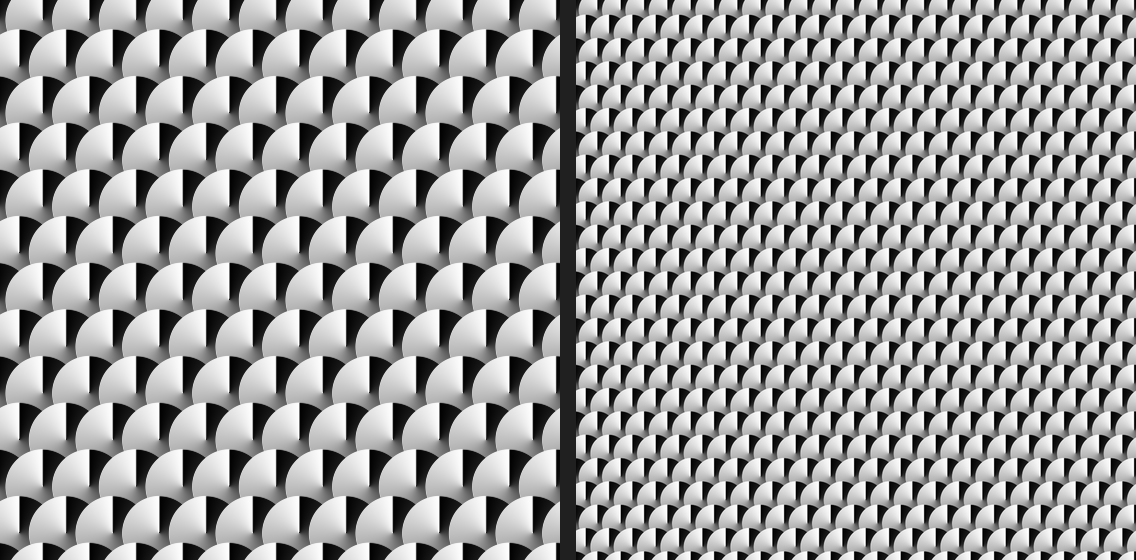
Left, the tile; right, the same tile 2 across and 2 down.
A WebGL 1 fragment shader for this pattern:

```glsl
precision highp float;
// Overlapping fish-scale discs in staggered rows, each shaded by a conical gradient.

uniform vec2 u_resolution;

const float TAU = 6.2831853;
const float REPEATS = 12.0;                 // discs across and rows down (even, so it tiles)
const float RADIUS = 0.8;                   // disc radius, in cells
const vec2 CENTRE = vec2(0.417, 0.575);     // disc centre of the even rows, in cells
const float ROW_SHIFT = 0.5;                // sideways shift of the odd rows, in cells
const float RIM_WIDTH = 0.014;              // thin bright edge, in cells
const float RIM_STRENGTH = 0.5;
const float RIM_TONE = 0.93;
const float DARK = 0.0;                     // tone just right of the seam
const float LIGHT = 1.0;                    // tone just left of the seam

// Clockwise sweep from dark to light that starts and ends at twelve o'clock.
float conicalShade(vec2 p, float pixel) {
  float sweep = atan(-p.x, -p.y) / TAU + 0.5;
  float seamSide = 1.0 - smoothstep(-pixel, pixel, p.x);
  float nearSeam = step(abs(p.x), pixel) * smoothstep(0.0, 2.0 * pixel, p.y);
  return mix(DARK, LIGHT, mix(sweep, seamSide, nearSeam));
}

// Paints one disc over the tone below it.
float paintDisc(float below, vec2 p, float pixel) {
  float edge = length(p) - RADIUS;
  float coverage = 1.0 - smoothstep(-0.6 * pixel, 0.6 * pixel, edge);
  float rim = smoothstep(-RIM_WIDTH - 0.5 * pixel, -RIM_WIDTH + 0.5 * pixel, edge);
  float tone = mix(conicalShade(p, pixel), RIM_TONE, rim * RIM_STRENGTH);
  return mix(below, tone, coverage);
}

void main() {
  vec2 cell = gl_FragCoord.xy / u_resolution * REPEATS;
  float pixel = REPEATS / min(u_resolution.x, u_resolution.y);
  float firstRow = floor(cell.y - CENTRE.y);
  float tone = 0.5;

  // Back to front: upper row before lower row, left disc before right disc.
  for (int r = 0; r < 2; r++) {
    float row = firstRow + 1.0 - float(r);
    float centreX = CENTRE.x + ROW_SHIFT * mod(row, 2.0);
    float firstColumn = floor(cell.x - centreX);
    for (int c = 0; c < 2; c++) {
      vec2 centre = vec2(centreX + firstColumn + float(c), CENTRE.y + row);
      tone = paintDisc(tone, cell - centre, pixel);
    }
  }

  gl_FragColor = vec4(vec3(tone), 1.0);
}
```
